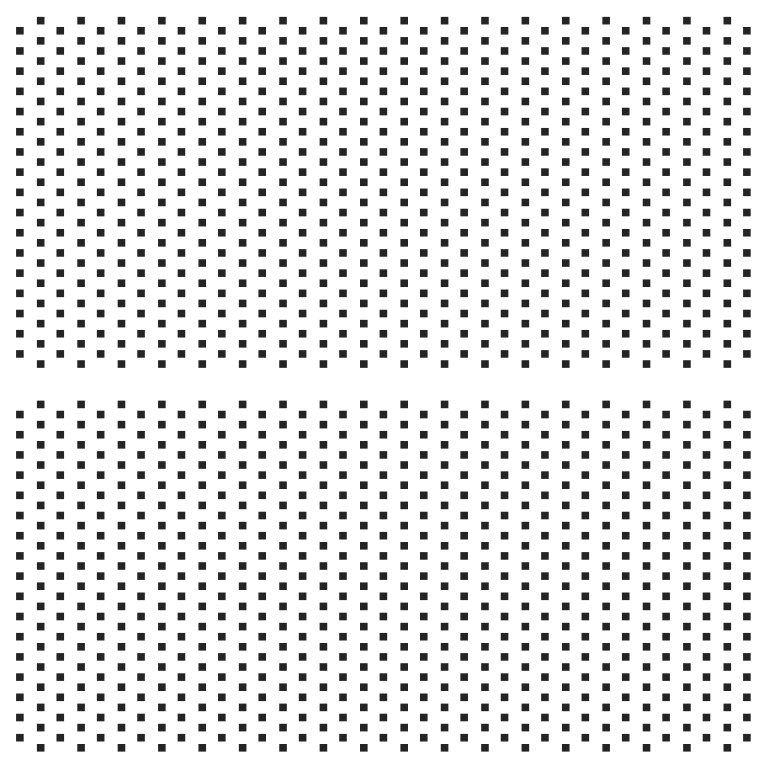
Give the GLSL for this pattern, as a three.js fragment shader.

```glsl
// Small dark squares on white, in two blocks parted by a blank horizontal band.
// Two interleaved lattices, short and long columns staggered by half a row,
// are mirrored about the band; each point measures its nearest lattice square.

varying vec2 vUv;

// Antialiased coverage of the squares at lattice cells first..last
float squareLattice(vec2 p, vec2 first, vec2 last, vec2 pixel) {
  vec2 pitch = vec2(0.05259, 0.0263);
  vec2 cell = clamp(floor(p / pitch + 0.5), first, last);
  vec2 edge = abs(p - cell * pitch) - 0.00495;
  vec2 coverage = clamp(0.5 - edge / pixel, 0.0, 1.0);
  return coverage.x * coverage.y;
}

void main() {
  vec2 pixel = max(fwidth(vUv), vec2(0.00001));

  // Fold the lower block onto the upper one
  vec2 p = vUv - vec2(0.4992, 0.4997);
  p.y = abs(p.y);

  // 19 short columns of 17 squares and 18 long columns of 18, per block
  float shortColumns = squareLattice(p - vec2(0.0, 0.01315),
                                     vec2(-9.0, 1.0), vec2(9.0, 17.0), pixel);
  float longColumns = squareLattice(p - vec2(0.0271, 0.0),
                                    vec2(-9.0, 1.0), vec2(8.0, 18.0), pixel);

  vec3 paper = vec3(1.0);
  vec3 ink = vec3(0.14);
  gl_FragColor = vec4(mix(paper, ink, max(shortColumns, longColumns)), 1.0);
}
```
